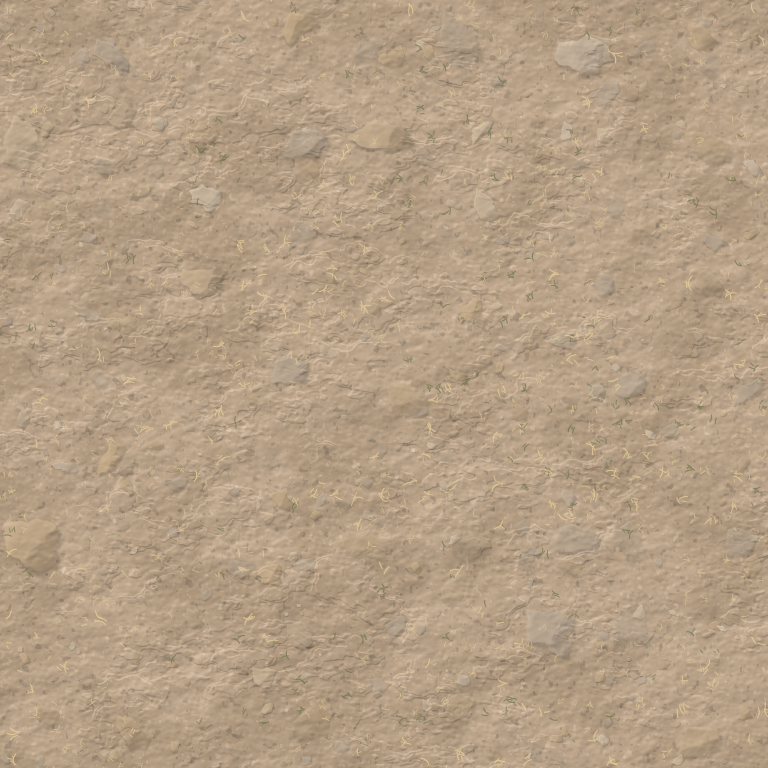
Give the GLSL for this texture, as a Shadertoy shader.

```glsl
const float TAU = 6.28319;
const vec3 SOIL = vec3(0.692, 0.603, 0.500);
const vec3 DUST = vec3(0.728, 0.638, 0.535);
const vec3 SHADE_TINT = vec3(1.0, 0.88, 0.72);
const vec3 TAN_STONE = vec3(0.765, 0.665, 0.535);
const vec3 GREY_STONE = vec3(0.715, 0.645, 0.565);
const vec3 PALE_STONE = vec3(0.840, 0.770, 0.675);
const vec3 STRAW = vec3(0.900, 0.800, 0.590);
const vec3 GRASS = vec3(0.400, 0.430, 0.270);
const vec2 TO_LIGHT = vec2(-0.5, 0.866);
const mat2 SKEW = mat2(0.82, 0.57, -0.57, 0.82);
const float RELIEF_STEP = 0.0020;
const float RELIEF_GAIN = 0.95;
const float PLATE_HEIGHT = 0.12;
const float EDGE_ROUGHNESS = 0.006;

float hash(vec2 p) {
    vec3 q = fract(p.xyx * vec3(0.1031, 0.1030, 0.0973));
    q += dot(q, q.yzx + 33.33);
    return fract((q.x + q.y) * q.z);
}

vec2 hash2(vec2 p) {
    float h = hash(p);
    return vec2(h, fract(h * 91.7));
}

vec2 direction(float angle) {
    return vec2(cos(angle), sin(angle));
}

float noise(vec2 p) {
    vec2 i = floor(p), f = fract(p);
    f = f * f * (3.0 - 2.0 * f);
    return mix(mix(hash(i), hash(i + vec2(1, 0)), f.x),
               mix(hash(i + vec2(0, 1)), hash(i + 1.0), f.x), f.y);
}

float fbm(vec2 p) {
    float sum = 0.0, amp = 0.45;
    p = SKEW * p;
    for (int i = 0; i < 4; i++) {
        sum += amp * noise(p);
        p = mat2(1.6, 1.2, -1.2, 1.6) * p + 17.7;
        amp *= 0.62;
    }
    return sum;
}

// Soil height: fine crumbs plus ragged one-sided plates
float soilHeight(vec2 p, float plateHeight) {
    float plates = fbm(p * vec2(19.0, 30.0) + 50.0);
    float steps = smoothstep(0.47, 0.53, plates) + smoothstep(0.58, 0.63, plates);
    return fbm(p * vec2(22.0, 28.0)) + plateHeight * steps;
}

// Irregular six-sided polygon: distances at a point and at its lit neighbour
vec2 chipDistances(vec2 q, vec2 lit, vec2 id, float radius) {
    vec2 d = vec2(-1.0);
    for (int k = 0; k < 6; k++) {
        vec2 h = hash2(id + float(k) * 7.13);
        vec2 side = direction(TAU * (float(k) + 0.8 * h.x) / 6.0);
        d = max(d, vec2(dot(q, side), dot(lit, side)) - radius * mix(0.6, 1.0, h.y));
    }
    return d;
}

// Scattered half-buried stones, each with a darker broken face
void addStones(inout vec3 col, vec2 p, vec2 rough, float cells, float density, vec2 radii, vec3 relief, float px) {
    vec2 base = floor(p * cells - 0.5);
    for (int n = 0; n < 4; n++) {
        vec2 cell = base + vec2(n % 2, n / 2);
        vec2 id = cell + floor(cells * 3.7);
        if (hash(id) > density) continue;
        vec2 shape = hash2(id + 11.0);
        float radius = mix(radii.x, radii.y, shape.x * shape.x);
        vec2 q = p - (cell + 0.2 + 0.6 * hash2(id + 5.0)) / cells;
        if (dot(q, q) > radius * radius * 3.6) continue;
        vec2 look = hash2(id + 23.0);
        q += rough * min(1.0, radius * 60.0);
        vec2 axis = direction((shape.y - 0.5) * 2.4);
        mat2 toStone = mat2(axis.x, -axis.y, axis.y, axis.x);
        vec2 squash = vec2(0.9, mix(1.0, 1.9, hash(id + 31.0)));
        vec2 lit = q + TO_LIGHT * radius * 0.16;
        vec2 d = chipDistances(toStone * q * squash, toStone * lit * squash, id, radius);
        float solid = mix(0.3, 0.95, look.x);
        col -= 0.11 * SHADE_TINT * solid * smoothstep(radius * 0.14, -radius * 0.08, d.y);
        if (d.x > px) continue;

        vec3 stone = mix(TAN_STONE, GREY_STONE, smoothstep(0.35, 0.75, look.y));
        stone = mix(stone, PALE_STONE, smoothstep(0.55, 1.0, hash(id + 41.0)) * look.x);
        float fall = dot(q, direction(-1.3 + 1.8 * (look.x - 0.5)));
        float face = smoothstep(-0.001, 0.003, fall - radius * mix(-0.05, 0.4, look.y));
        stone *= 1.0 - 0.11 * face + 0.06 * (noise(p * 70.0 + id) - 0.5);
        stone += relief * mix(0.5, 1.1, face);
        stone += 0.04 * smoothstep(-radius * 0.25, 0.0, d.x) * dot(normalize(q + 1e-5), TO_LIGHT);
        col = mix(col, stone, solid * smoothstep(px, -px, d.x));
    }
}

// Tufts of thin short blades fanned about a scattered centre
float blades(vec2 p, float cells, float density, float size, float width, float px) {
    float cover = 0.0;
    vec2 base = floor(p * cells - 0.5);
    for (int n = 0; n < 4; n++) {
        vec2 cell = base + vec2(n % 2, n / 2);
        vec2 id = cell + floor(cells * 5.3);
        float chance = hash(id);
        if (chance > density * 2.0) continue;
        vec2 q = p - (cell + 0.2 + 0.6 * hash2(id + 3.0)) / cells;
        if (dot(q, q) > size * size * 1.5) continue;
        if (chance > density * 2.0 * smoothstep(0.3, 0.75, noise(cell / cells * 9.0 + cells))) continue;
        int count = 1 + int(5.0 * hash(id + 9.0));
        for (int k = 0; k < count; k++) {
            vec2 h = hash2(id + float(k) * 13.7 + 2.0);
            vec2 dir = direction(TAU * h.x);
            vec2 r = q - (hash2(id + float(k) * 5.1 + 60.0) - 0.5) * size;
            float reach = size * mix(0.15, 0.6, h.y * h.y);
            float along = clamp(dot(r, dir), -reach, reach);
            float bend = 1.2 * (h.y - 0.5) * along * along / size;
            float d = length(r - dir * along - vec2(-dir.y, dir.x) * bend) - width;
            cover = max(cover, smoothstep(px, -px * 0.5, d) * mix(0.6, 1.0, h.y));
        }
    }
    return cover;
}

void mainImage(out vec4 fragColor, in vec2 fragCoord) {
    vec2 p = fragCoord / iResolution.y;
    float px = 0.8 / iResolution.y;

    // Soil tone, raking light, crumbs and pits
    float plateHeight = PLATE_HEIGHT * smoothstep(0.3, 0.65, noise(SKEW * p * 13.0 + 8.0));
    float slope = soilHeight(p, plateHeight) - soilHeight(p + TO_LIGHT * RELIEF_STEP, plateHeight);
    slope = clamp(RELIEF_GAIN * slope, -0.14, 0.09);
    vec3 relief = slope * mix(vec3(1), SHADE_TINT, step(slope, 0.0));
    vec3 col = mix(SOIL, DUST, smoothstep(0.35, 0.66, noise(SKEW * p * 14.0 + 4.0)));
    float fine = noise(p * 230.0 + 70.0);
    float grit = 0.5 * (noise(SKEW * p * 120.0) + fine);
    col += relief + 0.04 * (fine - 0.5);
    col -= 0.10 * SHADE_TINT * smoothstep(0.68, 0.85, grit);
    col += 0.07 * smoothstep(0.30, 0.14, grit);

    // Stones from grit up to slabs
    vec2 rough = vec2(noise(p * 85.0), noise(p * 85.0 + 31.0)) - 0.5;
    rough = EDGE_ROUGHNESS * (rough + 0.4 * (vec2(fine, grit) - 0.5));
    addStones(col, p, rough, 83.0, 0.13, vec2(0.0016, 0.0042), relief, px);
    addStones(col, p, rough, 47.0, 0.22, vec2(0.003, 0.009), relief, px);
    addStones(col, p, rough, 21.0, 0.33, vec2(0.008, 0.020), relief, px);
    addStones(col, p, rough, 9.0, 0.50, vec2(0.018, 0.040), relief, px);

    // Plant litter
    col = mix(col, GRASS, 0.65 * blades(p, 37.0, 0.13, 0.009, 0.0005, px));
    col = mix(col, STRAW, 0.85 * blades(p, 33.0, 0.20, 0.012, 0.0005, px));
    col = mix(col, STRAW, 0.65 * blades(p, 53.0, 0.15, 0.008, 0.0003, px));

    fragColor = vec4(clamp(col, 0.0, 1.0), 1.0);
}
```
